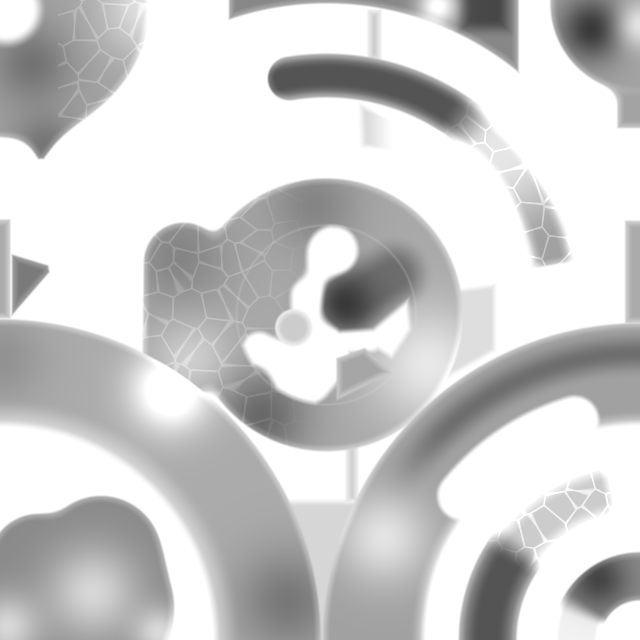
This texture map is drawn by a Shadertoy shader. Its source:

```glsl
// Grey mask of worn ring segments: a hub, arcs above it and two large corner rings.
// Signed distances cut the shapes, soft spots shade them, Voronoi borders add cracks.

const vec2 HUB = vec2(.51, .508), ARC = vec2(.51, .522), RIGHT = vec2(1, 0);

vec2 hash2(vec2 p) {
  vec3 q = fract(p.xyx * vec3(.1031, .103, .0973));
  q += dot(q, q.yzx + 33.33);
  return fract((q.xx + q.yz) * q.zy);
}
// Thin lines along cell borders
float cracks(vec2 p) {
  vec2 near = vec2(9);
  for (int k = 0; k < 9; k++) {
    vec2 cell = floor(p) + vec2(k % 3 - 1, k / 3 - 1);
    float d = length(cell + hash2(cell) - p);
    near = vec2(min(near.x, d), min(near.y, max(near.x, d)));
  }
  return 1. - smoothstep(.02, .11, near.y - near.x);
}

// Distances
float disc(vec2 p, float x, float y, float r) { return length(p - vec2(x, y)) - r; }
float box(vec2 p, float x, float y, float w, float h) {
  vec2 q = abs(p - vec2(x, y)) - vec2(w, h);
  return max(q.x, q.y);
}
float band(float r, float r0, float r1) { return max(r0 - r, r - r1); }
float rod(vec2 p, vec4 s, float r) {
  vec2 a = p - s.xy, e = s.zw - s.xy;
  return length(a - e * clamp(dot(a, e) / dot(e, e), 0., 1.)) - r;
}
float side(vec2 p, vec2 a, vec2 b) {
  vec2 e = normalize(b - a);
  return dot(p - a, vec2(e.y, -e.x));
}
float quad(vec2 p, vec4 s, vec4 t) {
  return max(max(side(p, s.xy, s.zw), side(p, s.zw, t.xy)),
    max(side(p, t.xy, t.zw), side(p, t.zw, s.xy)));
}
float arcRod(vec2 q, float r, float h, float t0, float t1) {
  float t = clamp(atan(q.x, q.y), t0, t1);
  return length(q - r * vec2(sin(t), cos(t))) - h;
}
float join(float a, float b) {
  float h = max(.025 - abs(a - b), 0.);
  return min(a, b) - h * h * 10.;
}

// Shading
float spot(vec2 p, float x, float y, float r) {
  vec2 q = (p - vec2(x, y)) / r;
  return exp(-dot(q, q));
}
float cover(float d, float soft) { return 1. - smoothstep(-soft, soft, d); }
float layer(float v, float d, float shade) {
  return mix(v, shade + .13 * smoothstep(-.012, 0., d), cover(d, .0025));
}

float lobes(float v, vec2 p, float veins) {
  // Upper left, with tip and hole
  float d = join(disc(p, .02, 1., .215), quad(p, vec4(.02, .81, .06, .752), vec4(.068, .752, .15, .86)));
  float s = .63 - .18 * spot(p, .05, .9, .06) - .17 * spot(p, .07, .77, .05);
  v = layer(v, d, s + .27 * spot(p, .24, .99, .08) + .08 * veins * step(.09, p.x));
  v = mix(v, 1., cover(disc(p, .01, .985, .052), .012));
  // Upper right
  d = join(disc(p, 1., .995, .14), box(p, .99, .83, .025, .03));
  v = layer(v, d, .64 - .42 * spot(p, .925, .955, .05) + .3 * spot(p, .995, .96, .035));
  // Side strips and wedge
  v = layer(v, box(p, 0., .58, .016, .077), .67);
  v = layer(v, box(p, 1., .575, .023, .08), .67);
  v = layer(v, quad(p, vec4(.019, .508, .077, .575), vec4(.075, .585, .019, .602)), .48);
  // Lower left
  d = join(disc(p, .14, .05, .132), disc(p, .158, .13, .095));
  d = join(d, min(disc(p, .06, .12, .077), disc(p, .03, .06, .085)));
  s = .54 + .3 * spot(p, .145, .075, .07) + .3 * spot(p, .01, .02, .05);
  return layer(v, d, s + .3 * spot(p, .25, .01, .04));
}

float arcs(float v, vec2 p, float veins) {
  vec2 q = p - ARC;
  float r = length(q), t = atan(q.x, q.y);
  // Top band, strut and panel
  float s = .53 + .5 * spot(p, .684, .99, .03) - .25 * cover(box(p, .757, .99, .035, .035), .015);
  v = layer(v, max(.473 - r, box(p, .584, 1., .226, .13)), s);
  v = layer(v, max(box(p, .585, .945, .011, .04), r - .473), .8);
  v = layer(v, quad(p, vec4(.563, .77, .65, .742), vec4(.7, .79, .56, .84)), .84 + .16 * smoothstep(.56, .62, p.x));
  // Long arc: dark, cracked, grey
  s = mix(.33, .9 + .14 * veins, smoothstep(.54, .78, t)) - .27 * smoothstep(.88, 1.3, t);
  s += .22 * smoothstep(.012, .034, abs(r - .36));
  return layer(v, max(arcRod(q, .36, .034, -.16, 1.6), (t - 1.39) * r), s);
}

float hub(float v, vec2 p, float veins) {
  float r = length(p - HUB);
  // Body with left shoulder
  float s = .66 - .14 * spot(p, .28, .6, .08) + .15 * spot(p, .3, .44, .06) - .14 * spot(p, .49, .68, .07);
  s += .25 * spot(p, .67, .43, .09) - .25 * spot(p, .41, .35, .07) + .08 * veins * smoothstep(.5, .36, p.x);
  v = layer(v, join(r - .213, rod(p, vec4(.287, .59, .285, .44), .062)), s);
  // Dark lobe
  v = mix(v, .43, cover(rod(p, vec4(.55, .53, .615, .57), .04), .025));
  v = mix(v, .2, .9 * spot(p, .54, .525, .045));
  // White openings
  float d = join(disc(p, .521, .609, .038), rod(p, vec4(.505, .6, .478, .52), .016));
  d = join(d, rod(p, vec4(.475, .54, .49, .46), .018));
  d = join(d, rod(p, vec4(.405, .455, .46, .43), .026));
  d = join(d, rod(p, vec4(.475, .415, .5, .445), .048));
  d = min(d, rod(p, vec4(.5, .463, .58, .468), .017));
  d = min(d, quad(p, vec4(.565, .47, .612, .442), vec4(.641, .485, .637, .53)));
  v = mix(v, 1., cover(max(d, r - .139), .006));
  // Pale disc, lower cell, inner rim
  v = layer(v, disc(p, .459, .488, .029), .8);
  v = layer(v, quad(p, vec4(.526, .375, .612, .418), vec4(.57, .456, .526, .44)), .65);
  return mix(v, .86, .5 * cover(abs(r - .14), .004));
}

float rings(float v, vec2 p, float veins) {
  // Left ring with glow
  float r = length(p);
  float s = .67 - .1 * spot(p, 0., .44, .07) - .2 * spot(p, .45, .06, .08);
  s += .17 * smoothstep(.38, .334, r) + .5 * spot(p, .267, .39, .06);
  v = layer(v, band(r, .334, .501), s);
  // Right ring with bright slot
  vec2 q = p - RIGHT;
  float t = atan(q.x, q.y);
  r = length(q);
  s = .63 - .2 * smoothstep(.04, 0., abs(r - .448)) * smoothstep(-1.1, -.7, t);
  s += .26 * spot(p, .6, .16, .07) + .25 * smoothstep(.36, .33, r);
  v = layer(v, band(r, .334, .495), s);
  v = mix(v, 1., cover(arcRod(q, .358, .038, -.89, -.29), .005));
  // Cracked inner band
  s = mix(.33, .8 + .15 * veins, smoothstep(-1.05, -.85, t)) + .24 * smoothstep(.015, .045, abs(r - .238));
  v = layer(v, max(band(r, .193, .283), (t + .2) * r), s);
  // Small corner ring
  s = .55 - .28 * spot(p, .935, .095, .045) + .4 * smoothstep(-.95, -1.25, t);
  return layer(v, band(r, .062, .137), s);
}

void mainImage(out vec4 fragColor, in vec2 fragCoord) {
  vec2 p = fragCoord / iResolution.xy;
  float veins = cracks(p * 26.), v = arcs(lobes(1., p, veins), p, veins);
  // Panels between hub and rings
  v = layer(v, quad(p, vec4(.69, .4, .778, .45), vec4(.778, .56, .705, .55)), .87);
  v = layer(v, box(p, .505, .1, .08, .12), .84);
  v = layer(v, box(p, .55, .26, .01, .045), .8);
  fragColor = vec4(vec3(clamp(rings(hub(v, p, veins), p, veins), 0., 1.)), 1);
}
```
